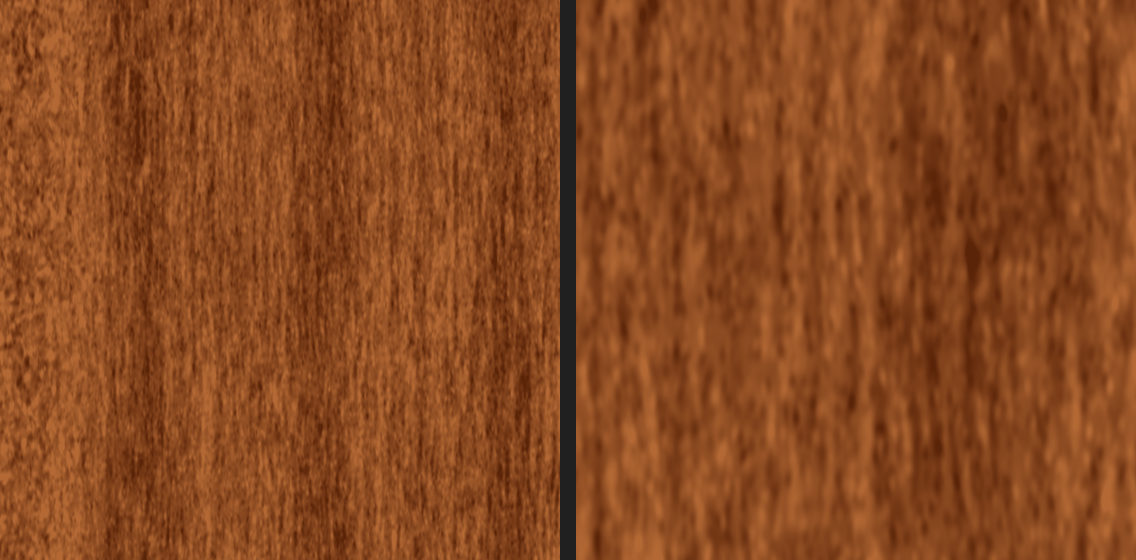
Left: the whole. Right: its middle third, enlarged.
This texture is drawn by a WebGL 2 fragment shader. Its source:

```glsl
#version 300 es
precision highp float;
// Reddish brown wood veneer with vertical grain, soft bands and short flecks.

#define DARK_WOOD vec3(0.43, 0.20, 0.07)
#define LIGHT_WOOD vec3(0.65, 0.37, 0.18)
#define BASE_TONE 0.51
#define BAND_CONTRAST 0.36
#define STREAK_CONTRAST 0.32
#define GRAIN_CONTRAST 0.50
#define FLECK_CONTRAST 0.66
#define FIBRE_CONTRAST 0.38
#define STREAK_SCALE vec2(120.0, 4.0)
#define GRAIN_SCALE vec2(150.0, 27.0)
#define FLECK_SCALE vec2(112.0, 62.0)
#define FIBRE_SCALE vec2(235.0, 105.0)

uniform vec2 u_resolution;
out vec4 fragColor;

const float TAU = 6.2831853;

vec4 hash4(vec2 p) {
  vec4 q = fract(p.xyxy * vec4(0.1031, 0.1030, 0.0973, 0.1099));
  q += dot(q, q.wzxy + 33.33);
  return fract((q.xxyz + q.yzzw) * q.zywx);
}

// Cellular noise: one soft, leaning stroke of random tone per cell.
float strokes(vec2 p, float lean, float seed) {
  vec2 cell = floor(p);
  float sum = 0.0;
  for (int j = -1; j <= 1; j++) {
    for (int i = -1; i <= 1; i++) {
      vec2 id = cell + vec2(i, j);
      vec4 rnd = hash4(id + seed);
      vec2 d = p - id - rnd.xy;
      d.x += lean * (rnd.z - 0.5) * d.y;
      float falloff = max(0.0, 1.0 - dot(d, d));
      sum += (rnd.w * 2.0 - 1.0) * falloff * falloff * falloff;
    }
  }
  return sum;
}

// Broad light and dark bands across the board, with uneven finer ones.
float bands(vec2 p) {
  float x = p.x + 0.004 * sin(TAU * p.y + 9.0 * p.x);
  float broad = -0.45 * cos(TAU * (x - 0.27) / 0.32);
  float narrow = 0.32 * cos(TAU * (x - 0.32) / 0.17);
  float uneven = 0.22 * sin(67.0 * x + 2.0 * sin(23.0 * x)) + 0.15 * sin(139.0 * x + 1.0);
  float drift = 0.12 * sin(TAU * (p.y + 1.7 * x)) * sin(21.0 * x + 1.0);
  return broad + narrow + uneven + drift;
}

void main() {
  vec2 p = gl_FragCoord.xy / u_resolution;

  // Figured wood is strongest at the left, with weaker patches elsewhere.
  float leftFigure = 1.0 - smoothstep(0.06, 0.24, p.x);
  float patches = 0.25 + 0.2 * sin(13.0 * p.x + 4.0) * sin(TAU * p.y + 8.0 * p.x);
  float figure = max(leftFigure, patches);

  // Gentle wander of the fibres.
  vec2 w = p;
  w.x += 0.0012 * sin(19.0 * p.y + 31.0 * p.x);
  w.x += 0.0018 * figure * sin(58.0 * p.y + 70.0 * p.x);

  float longStreaks = strokes(w * STREAK_SCALE, 0.2, 11.0);
  float grain = strokes(w * GRAIN_SCALE, 0.5, 37.0);
  float flecks = strokes(w * FLECK_SCALE, 1.0, 71.0);
  float fibres = strokes(w * FIBRE_SCALE, 0.3, 113.0);

  float tone = BASE_TONE;
  tone += BAND_CONTRAST * (bands(p) + 0.5 * leftFigure);
  tone += STREAK_CONTRAST * longStreaks * (1.0 - 0.6 * leftFigure);
  tone += GRAIN_CONTRAST * grain * (1.0 - 0.5 * leftFigure);
  tone += FLECK_CONTRAST * flecks * figure;
  tone += FIBRE_CONTRAST * fibres;

  vec3 colour = mix(DARK_WOOD, LIGHT_WOOD, clamp(tone, -0.35, 1.25));
  fragColor = vec4(colour, 1.0);
}
```
